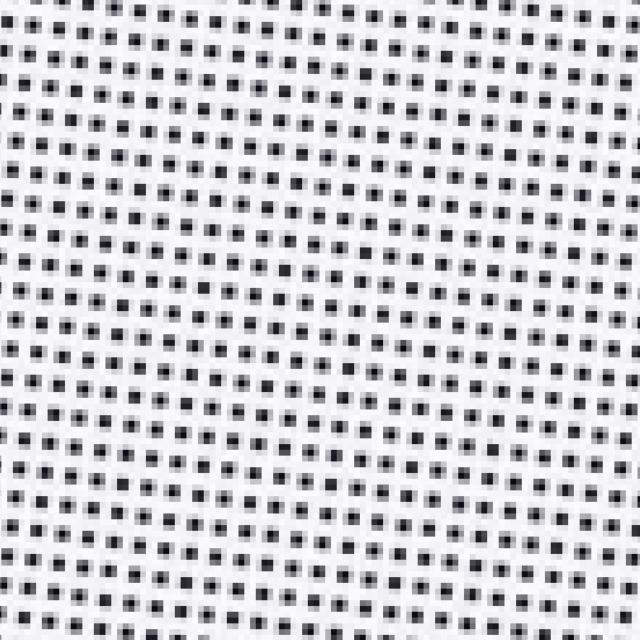
Give the GLSL for this pattern, as a Shadertoy shader.

```glsl
// Tilted lattice of small dark square dots on pale paper, drawn in coarse blocks.

const vec2  ORIGIN     = vec2(0.5443, 0.4236);  // one dot centre, on a block corner
const vec2  PITCH      = vec2(0.0404, 0.0459);  // dot spacing along the lattice axes
const float TILT       = 0.1466;                // clockwise lattice tilt, radians
const float BLOCK      = 0.009036;              // side of one coarse block
const float DOT_CORE   = 0.25;                  // full ink up to here, in blocks
const float DOT_EDGE   = 1.80;                  // no ink beyond here, in blocks
const float DOT_JITTER = 0.08;                  // drift of dot centres, in blocks
const float BLOCK_SOFT = 0.20;                  // softness of block borders, in blocks
const float GRAIN      = 0.045;                 // brightness range of the paper
const vec3  PAPER      = vec3(0.965, 0.962, 0.978);
const vec3  INK        = vec3(0.04, 0.04, 0.07);

float hash(vec2 p) {
    return fract(sin(dot(p, vec2(127.1, 311.7))) * 43758.5453);
}

// Ink coverage at a point measured from ORIGIN
float dotCoverage(vec2 p) {
    float c = cos(TILT), s = sin(TILT);
    vec2 q = mat2(c, s, -s, c) * p;
    vec2 cell = floor(q / PITCH + 0.5);
    vec2 drift = DOT_JITTER * (2.0 * vec2(hash(cell), hash(cell + 57.3)) - 1.0);
    vec2 d = abs((q - cell * PITCH) / BLOCK + drift);
    vec2 ink = 1.0 - smoothstep(DOT_CORE, DOT_EDGE, d);
    return ink.x * ink.y;
}

// Flat colour of one block
vec3 blockColour(vec2 id) {
    vec3 paper = PAPER + GRAIN * (hash(id + 13.7) - 0.5);
    return mix(paper, INK, dotCoverage((id + 0.5) * BLOCK));
}

void mainImage(out vec4 fragColor, in vec2 fragCoord) {
    vec2 uv = fragCoord / iResolution.y;
    vec2 grid = (uv - ORIGIN) / BLOCK - 0.5;
    vec2 id = floor(grid);

    // Blend the four nearest blocks only across their narrow borders
    float border = clamp(1.0 / (BLOCK * iResolution.y), BLOCK_SOFT, 1.0);
    vec2 t = clamp((fract(grid) - 0.5) / border + 0.5, 0.0, 1.0);
    vec3 lower = mix(blockColour(id), blockColour(id + vec2(1.0, 0.0)), t.x);
    vec3 upper = mix(blockColour(id + vec2(0.0, 1.0)), blockColour(id + 1.0), t.x);

    fragColor = vec4(clamp(mix(lower, upper, t.y), 0.0, 1.0), 1.0);
}
```
